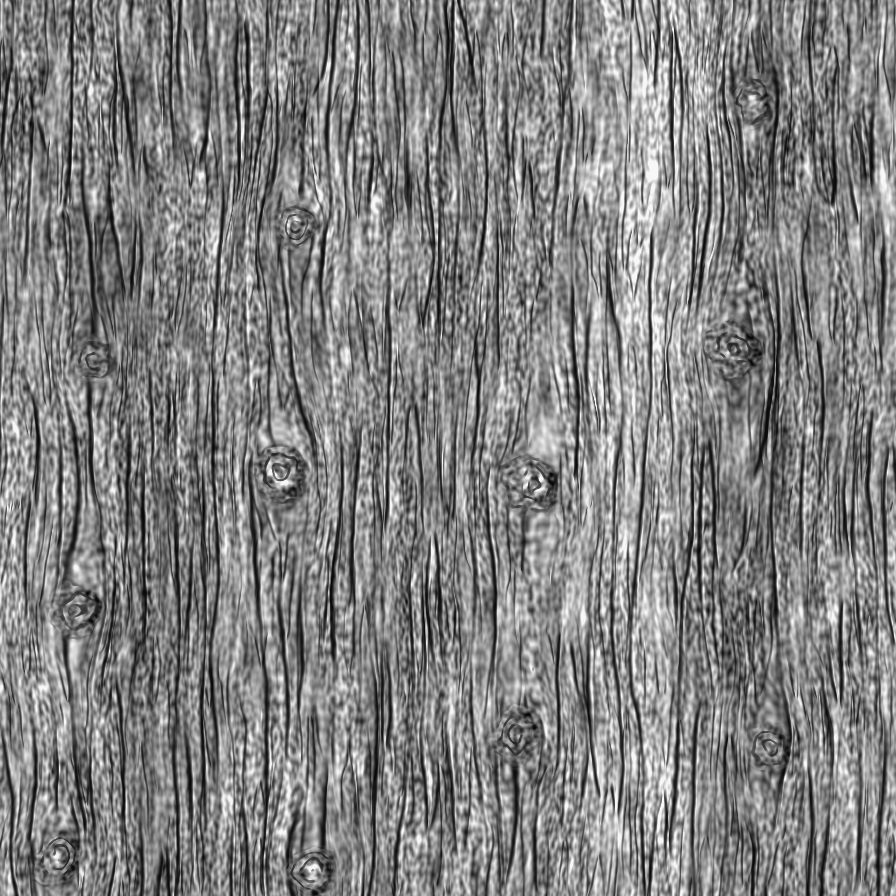
Give the GLSL for this texture, as a three.js fragment shader.

```glsl
varying vec2 vUv;

const float BASE_TONE = 0.565;
const float CRACK_DARK = 0.85;
const float FINE_CRACK_DARK = 0.66;
const float EDGE_LIGHT = 0.17;
const float STREAK_AMOUNT = 0.20;
const float FIBER_AMOUNT = 0.36;
const float SPECKLE_AMOUNT = 0.46;
const float FLECK_AMOUNT = 0.70;
const float BAND_AMOUNT = 0.17;
const vec2 CRACK_SCALE = vec2(34.0, 2.9);
const vec2 FINE_CRACK_SCALE = vec2(76.0, 7.5);
const vec2 FIBER_SCALE = vec2(150.0, 17.0);
const vec2 SPECKLE_SCALE = vec2(235.0, 105.0);
const int KNOT_COUNT = 11;
const vec2 KNOT_STEP = vec2(0.7549, 0.5698);
const float KNOT_MIN = 0.024;
const float KNOT_MAX = 0.037;

float hash(vec2 cell) {
  vec3 q = fract(cell.xyx * vec3(0.1031, 0.1030, 0.0973));
  q += dot(q, q.yzx + 33.33);
  return fract((q.x + q.y) * q.z);
}

float cornerRamp(vec2 cell, vec2 offset) {
  float angle = 6.2832 * hash(cell);
  return dot(vec2(cos(angle), sin(angle)), offset);
}

// Gradient noise, roughly -0.7 to 0.7
float noise(vec2 p) {
  vec2 i = floor(p);
  vec2 f = p - i;
  vec2 u = f * f * f * (f * (f * 6.0 - 15.0) + 10.0);
  vec2 e = vec2(1.0, 0.0);
  float low = mix(cornerRamp(i, f), cornerRamp(i + e.xy, f - e.xy), u.x);
  float high = mix(cornerRamp(i + e.yx, f - e.yx), cornerRamp(i + e.xx, f - e.xx), u.x);
  return mix(low, high, u.y);
}

float bump(float x, float center, float width) {
  float d = (x - center) / width;
  return exp(-d * d);
}

float plates(vec2 g) {
  return noise(g + 3.7) + 0.5 * noise(g * vec2(1.63, 1.9) + 19.3);
}

// x: signed sideways distance to a crack, y: how upright the crack runs
vec2 crackField(vec2 g, vec2 scale, float seed) {
  const float STEP = 0.0008;
  float here = plates(g * scale + seed);
  float slope = (plates((g + vec2(STEP, 0.0)) * scale + seed) - here) / STEP;
  float upright = smoothstep(0.1, 0.5, abs(slope) / scale.x);
  return vec2(here / (slope + (slope < 0.0 ? -0.01 : 0.01)), upright);
}

// Broad light and dark strips running up the trunk
float trunkBands(vec2 p) {
  float x = p.x + 0.03 * noise(p * vec2(3.0, 2.5) + 7.0);
  float light = bump(x, 0.71, 0.055) * (0.75 + 0.45 * p.y);
  float dark = 0.6 * bump(x, 0.16, 0.04) + 0.35 * bump(x, 0.87, 0.07);
  return light - dark + 0.5 * noise(p * vec2(11.0, 1.6) + 31.0);
}

// Fissured bark in coordinates that follow the grain
float barkTone(vec2 g, vec2 p) {
  vec2 crack = crackField(g, CRACK_SCALE, 0.0);
  vec2 fine = crackField(g, FINE_CRACK_SCALE, 51.2);
  float depth = crack.y * smoothstep(-0.4, 0.15, noise(g * vec2(28.0, 6.0) + 63.0));
  float fineDepth = fine.y * smoothstep(-0.3, 0.25, noise(g * vec2(42.0, 12.0) + 87.0));
  float patches = smoothstep(-0.3, 0.3, noise(g * vec2(30.0, 5.0) + 77.0));

  float tone = BASE_TONE + BAND_AMOUNT * trunkBands(p);
  tone += STREAK_AMOUNT * noise(g * vec2(52.0, 5.0) + 41.0);
  tone += FIBER_AMOUNT * noise(g * FIBER_SCALE + 5.0) * mix(1.2, 0.8, patches);
  tone += SPECKLE_AMOUNT * noise(g * SPECKLE_SCALE + 9.0) * mix(0.6, 1.25, patches);
  tone += FLECK_AMOUNT * max(noise(g * vec2(100.0, 24.0) + 15.0) - 0.2, 0.0);
  tone += EDGE_LIGHT * depth * bump(crack.x, 0.0044, 0.002);
  tone *= 1.0 - FINE_CRACK_DARK * fineDepth * bump(fine.x, 0.0, 0.0014);
  return tone * (1.0 - CRACK_DARK * depth * bump(crack.x, 0.0, mix(0.0012, 0.0026, depth)));
}

// Thin broken rings with a rough pale core and a dark crescent on one side
float knotTone(float r, vec2 dir, vec2 p, float seed) {
  float rough = noise(p * 48.0 + seed * 40.0);
  float grit = noise(p * 105.0 + 17.0);
  float ring = sin(r * 19.0 + 4.0 * rough + 2.0 * grit + seed * 6.0);
  float tone = 0.5 + 0.45 * grit + 0.45 * noise(p * 190.0 + 23.0);
  tone += 0.4 * (1.0 - smoothstep(0.1, 0.55, r)) * smoothstep(-0.3, 0.3, rough + grit);
  tone -= 0.3 * bump(r, 0.7, 0.25) * smoothstep(-0.2, 0.7, dir.x + rough);
  return tone * (1.0 - 0.7 * smoothstep(0.2, 0.95, ring) * smoothstep(-0.4, 0.2, grit - rough));
}

void main() {
  vec2 p = vUv;
  vec2 grain = p;
  grain.x += 0.015 * noise(p * vec2(6.0, 3.5) + 13.0);
  grain.x += 0.004 * noise(p * vec2(22.0, 10.0) + 29.0);
  grain.x += 0.0015 * noise(p * vec2(70.0, 36.0) + 37.0);
  float wobble = noise(p * 26.0 + 71.0);
  float knotMask = 0.0;
  float knotShade = 0.0;

  // Knots push the grain aside
  for (int i = 0; i < KNOT_COUNT; i++) {
    float id = float(i);
    float seed = hash(vec2(id, 4.0));
    vec2 d = p - fract(vec2(0.31, 0.47) + id * KNOT_STEP);
    float radius = mix(KNOT_MIN, KNOT_MAX, seed);
    vec2 spread = d / (radius * vec2(1.5, 2.4));
    grain.x -= 0.55 * d.x * exp(-dot(spread, spread));
    float r = length(d * vec2(1.0, 0.87)) / radius + 0.35 * wobble;
    float mask = (1.0 - smoothstep(0.65, 1.15, r)) * mix(0.75, 0.95, seed);
    if (mask > knotMask) {
      knotMask = mask;
      knotShade = knotTone(r, d / radius, p, seed);
    }
  }

  float tone = mix(barkTone(grain, p), knotShade, knotMask);
  gl_FragColor = vec4(vec3(clamp(tone, 0.04, 0.97)), 1.0);
}
```
